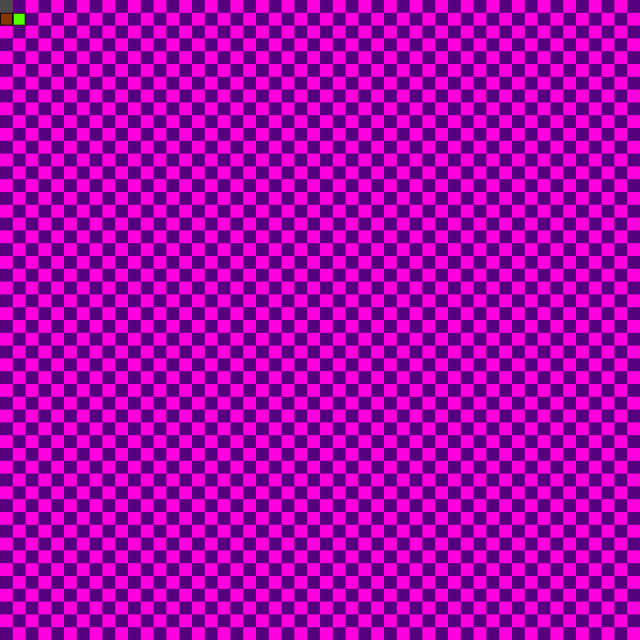
Give the GLSL for this pattern, as a three.js fragment shader.

```glsl
const float CELLS = 50.0;          // squares across and down
const float WEAVE_REPEATS = 256.0; // fine dots across the canvas
const float FRAME_WIDTH = 0.07;    // in squares
const vec3 PINK = vec3(1.0, 0.0, 0.87);
const vec3 PURPLE = vec3(0.35, 0.0, 0.50);
const vec3 DEEP_PURPLE = vec3(0.29, 0.0, 0.47);
const vec3 GRAY = vec3(0.29);
const vec3 BROWN = vec3(0.53, 0.21, 0.04);
const vec3 GREEN = vec3(0.33, 1.0, 0.0);
const vec3 FRAME = vec3(0.04, 0.0, 0.04);

varying vec2 vUv;

// Integral of a square wave that is 1 over the first half of each period
vec2 waveIntegral(vec2 x) {
  return 0.5 * floor(x) + min(fract(x), 0.5);
}

// Square wave averaged over a footprint of the given width
vec2 filteredWave(vec2 x, vec2 width) {
  return (waveIntegral(x + 0.5 * width) - waveIntegral(x - 0.5 * width)) / width;
}

// Coverage of one grid square, shrunk by inset
float squareMask(vec2 p, vec2 cell, float inset, float pixel) {
  vec2 d = abs(p - cell - 0.5) - 0.5 + inset;
  return clamp(0.5 - max(d.x, d.y) / pixel, 0.0, 1.0);
}

vec3 framedSquare(vec3 base, vec3 fill, vec2 p, vec2 cell, float pixel) {
  vec3 color = mix(base, FRAME, squareMask(p, cell, 0.0, pixel));
  return mix(color, fill, squareMask(p, cell, FRAME_WIDTH, pixel));
}

void main() {
  vec2 footprint = max(fwidth(vUv), vec2(1e-5));
  vec2 p = CELLS * vec2(vUv.x, 1.0 - vUv.y); // rows count down from the top
  float pixel = CELLS * max(footprint.x, footprint.y);

  // Fine dotted weave on the dark squares
  vec2 dots = filteredWave(vUv * WEAVE_REPEATS, footprint * WEAVE_REPEATS);
  vec3 dark = mix(PURPLE, DEEP_PURPLE, dots.x * dots.y);

  // Checkerboard
  vec2 side = 2.0 * filteredWave(0.5 * p, 0.5 * CELLS * footprint) - 1.0;
  vec3 color = mix(dark, PINK, 0.5 + 0.5 * side.x * side.y);

  // Odd squares in the upper left corner
  color = mix(color, GRAY, squareMask(p, vec2(0.0), 0.0, pixel));
  color = framedSquare(color, BROWN, p, vec2(0.0, 1.0), pixel);
  color = framedSquare(color, GREEN, p, vec2(1.0, 1.0), pixel);

  gl_FragColor = vec4(color, 1.0);
}
```
